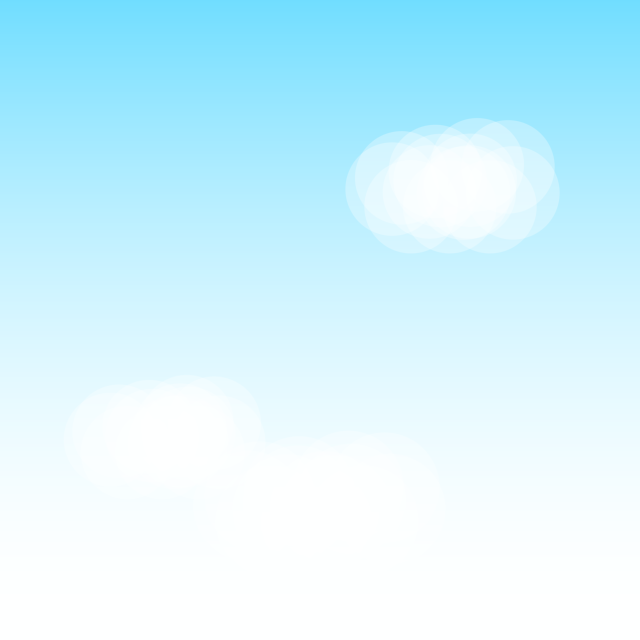
Give the GLSL for this background, as a Shadertoy shader.

```glsl
// A pale blue sky fading to white, with three clouds of overlapping translucent discs.

const vec3 ZENITH = vec3(0.44, 0.868, 1.0);
const vec3 HORIZON = vec3(0.995, 1.0, 1.0);
const vec3 CLOUD_WHITE = vec3(0.996, 1.0, 1.0);
const float HAZE_TOP = 0.05;     // height below which the sky is plain white
const float SKY_CURVE = 1.7;     // how fast the blue fades downwards
const float PUFF_ALPHA = 0.31;
const int RIM_PUFFS = 9;
const int CORE_PUFFS = 5;
const float RIM_START = -0.23;   // angle of the first rim puff
const float CORE_SPREAD = 0.45;  // scatter of core puffs relative to the rim
const float TAU = 6.2831853;

float hash(float n) {
    return fract(sin(n * 12.9898) * 43758.5453);
}

vec3 skyColor(float height) {
    float blue = clamp((height - HAZE_TOP) / (1.0 - HAZE_TOP), 0.0, 1.0);
    return mix(HORIZON, ZENITH, pow(blue, SKY_CURVE));
}

// Rim position on a flattened oval, flat below and rising to the right
vec2 rimOffset(int index) {
    float angle = RIM_START + TAU * float(index) / float(RIM_PUFFS);
    float x = cos(angle);
    float y = clamp(1.6 * sin(angle), -1.0, 1.0);
    if (y > 0.0) y *= 0.75 + 0.45 * x;
    return vec2(x, y);
}

// Random position near the middle of the cloud
vec2 coreOffset(int index, float seed) {
    float n = float(index) + seed;
    return CORE_SPREAD * (2.0 * vec2(hash(n), hash(n + 37.0)) - 1.0);
}

// Lays translucent discs over the given colour
vec3 addCloud(vec3 color, vec2 p, vec2 center, vec2 spread, float radius, float seed) {
    float edge = 0.75 / iResolution.y;
    float clear = 1.0;
    for (int i = 0; i < RIM_PUFFS + CORE_PUFFS; i++) {
        vec2 offset = i < RIM_PUFFS ? rimOffset(i) : coreOffset(i, seed);
        float d = length(p - center - spread * offset) - radius;
        clear *= 1.0 - PUFF_ALPHA * (1.0 - smoothstep(-edge, edge, d));
    }
    return mix(CLOUD_WHITE, color, clear);
}

void mainImage(out vec4 fragColor, in vec2 fragCoord) {
    vec2 p = fragCoord / iResolution.y;
    vec3 color = skyColor(p.y);

    // Clouds: upper right, lower left, low centre
    color = addCloud(color, p, vec2(0.708, 0.711), vec2(0.096, 0.034), 0.073, 1.0);
    color = addCloud(color, p, vec2(0.258, 0.318), vec2(0.086, 0.025), 0.073, 5.0);
    color = addCloud(color, p, vec2(0.500, 0.215), vec2(0.113, 0.028), 0.086, 9.0);

    fragColor = vec4(color, 1.0);
}
```
